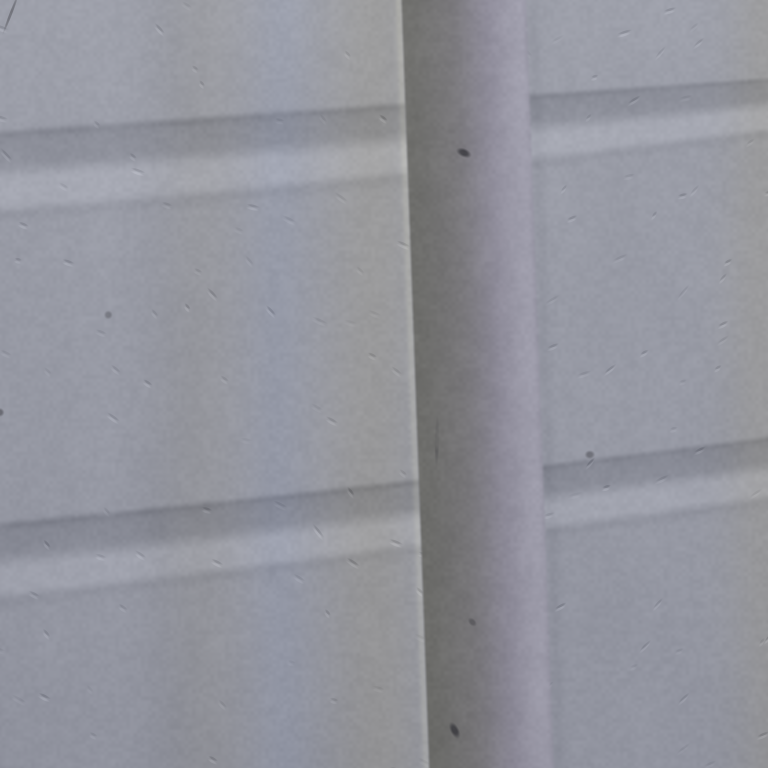
Reproduce this texture procedurally as a Shadertoy shader.

```glsl
// Painted siding with two slanted grooves, crossed by a round vertical pipe.
// Curved lines bound each groove; smooth ramps shade the groove and the pipe,
// while noise, cell-scattered dents and a few specks weather the paint.

float hash(vec2 p) {
    p = fract(p * vec2(0.1031, 0.1137));
    p += dot(p, p.yx + 33.33);
    return fract((p.x + p.y) * p.x * 17.3);
}

float noise(vec2 p) {
    vec2 i = floor(p), f = fract(p);
    f = f * f * (3.0 - 2.0 * f);
    return mix(mix(hash(i), hash(i + vec2(1, 0)), f.x),
               mix(hash(i + vec2(0, 1)), hash(i + vec2(1, 1)), f.x), f.y);
}

float fbm(vec2 p) {
    float sum = 0.0, amp = 0.5;
    for (int i = 0; i < 4; i++) {
        sum += amp * noise(p);
        p = p * 2.03 + 17.1;
        amp *= 0.5;
    }
    return sum;
}

float band(float x, float center, float width) {
    float d = (x - center) / width;
    return exp(-d * d);
}

// Soft ellipse with its long axis turned by the given angle.
float speck(vec2 p, vec2 center, vec2 radius, float angle) {
    float c = cos(angle), s = sin(angle);
    vec2 d = mat2(c, -s, s, c) * (p - center);
    return 1.0 - smoothstep(0.4, 1.3, length(d / radius));
}

// Height of a gently bending line: offset, slope and curvature.
float bentLine(float x, vec3 k) {
    return k.x + x * (k.y + x * k.z);
}

// Short slanted chips, each a dark stroke with a lit lower lip.
float dents(vec2 p, float scale, float density) {
    vec2 cell = floor(p * scale);
    float sum = 0.0;
    for (int j = -1; j <= 1; j++)
    for (int i = -1; i <= 1; i++) {
        vec2 id = cell + vec2(i, j);
        float pick = hash(id + 7.7);
        vec2 c = (id + vec2(hash(id + 31.0), hash(id + 57.0))) / scale;
        float angle = mix(-0.9, -0.2, hash(id + 83.0));
        angle *= p.x > 0.7 ? -1.0 : 1.0;
        vec2 r = vec2(mix(0.004, 0.010, hash(id + 5.0)), 0.0018);
        float mark = speck(p, c, r, angle) - 0.7 * speck(p, c - vec2(0.001, 0.004), r, angle);
        sum += mark * step(pick, density) * (0.4 + hash(id + 11.0));
    }
    return sum;
}

vec3 wallColor(vec2 p) {
    vec3 col = mix(vec3(0.565, 0.575, 0.62), vec3(0.615, 0.625, 0.665), p.y);
    float wobble = 0.02 * (noise(p * vec2(6, 3)) - 0.5);
    float x = p.x + wobble;
    float stain = 0.45 * band(x, 0.27, 0.06) + band(x, 0.49, 0.065) + 0.9 * band(x, 1.0, 0.05);
    col += stain * vec3(0.005, -0.005, -0.042);
    col += band(x, 0.37, 0.035) * vec3(-0.004, 0.003, 0.016);
    col -= 0.015 * band(x, 0.23, 0.05);
    return col + 0.03 * (fbm(p * vec2(14, 5)) - 0.47);
}

// Shaded upper slope, bright lower slope and a thin shadow at the upper lip.
vec3 groove(vec3 col, vec2 p, vec3 upper, vec3 lower) {
    float top = bentLine(p.x, upper), bottom = bentLine(p.x, lower);
    float t = (top - p.y) / (top - bottom);
    float inside = smoothstep(-0.05, 0.07, t) * (1.0 - smoothstep(0.90, 1.07, t));
    float lit = smoothstep(0.38, 0.68, t);
    float tone = mix(-0.065 + 0.04 * t, 0.045, lit);
    float lip = band(t, 0.04, 0.06) * (0.3 + 0.9 * noise(p * vec2(30, 4)));
    return col + inside * tone - 0.035 * lip - 0.02 * band(t, 1.09, 0.08);
}

vec3 pipeColor(vec2 p, float t) {
    vec3 col = mix(vec3(0.425, 0.425, 0.415), vec3(0.465, 0.46, 0.47), smoothstep(0.0, 0.42, t));
    col = mix(col, vec3(0.545, 0.535, 0.59), smoothstep(0.32, 0.74, t));
    col = mix(col, vec3(0.615, 0.61, 0.665), smoothstep(0.62, 0.94, t));
    col -= 0.04 * smoothstep(0.95, 1.02, t);
    return col + 0.025 * (p.y - 0.4) + 0.035 * (fbm(p * vec2(40, 28)) - 0.47);
}

void mainImage(out vec4 fragColor, in vec2 fragCoord) {
    vec2 p = fragCoord / iResolution.xy;

    // Siding and its grooves
    vec3 col = wallColor(p);
    col = groove(col, p, vec3(0.829, 0.069, 0.0), vec3(0.727, 0.077, 0.027));
    col = groove(col, p, vec3(0.319, 0.094, 0.018), vec3(0.223, 0.116, 0.014));
    col -= 0.055 * dents(p, 19.0, 0.38);

    // Pipe with a pale rim of light on the siding beside it
    float left = mix(0.559, 0.523, p.y), right = mix(0.721, 0.685, p.y);
    float t = (p.x - left) / (right - left);
    col += band(p.x, left - 0.004, 0.005) * vec3(0.06, 0.058, 0.035);
    col -= 0.025 * band(p.x, right + 0.008, 0.009);
    float mask = smoothstep(-0.0025, 0.0025, p.x - left) * smoothstep(-0.003, 0.003, right - p.x);
    col = mix(col, pipeColor(p, t), mask);

    // Dark specks and scratches
    float dirt = speck(p, vec2(0.604, 0.801), vec2(0.009, 0.005), -0.4);
    dirt += speck(p, vec2(0.592, 0.049), vec2(0.010, 0.005), -1.1);
    dirt += 0.5 * speck(p, vec2(0.569, 0.425), vec2(0.030, 0.003), 1.55) * noise(p * 90.0);
    dirt += 0.5 * speck(p, vec2(0.615, 0.190), vec2(0.006, 0.004), -0.8);
    dirt += 0.5 * speck(p, vec2(0.768, 0.408), vec2(0.006, 0.005), 0.0);
    dirt += 0.6 * speck(p, vec2(0.0, 0.463), vec2(0.005), 0.0);
    dirt += 0.4 * speck(p, vec2(0.141, 0.590), vec2(0.005), 0.0);
    dirt += 0.5 * speck(p, vec2(0.014, 0.982), vec2(0.024, 0.002), 1.2);
    col = mix(col, vec3(0.22, 0.22, 0.24), 0.8 * min(dirt, 1.0));

    // Fine paint grain
    col += 0.022 * (noise(p * 210.0) - 0.5) + 0.016 * (noise(p * vec2(90, 130)) - 0.5);
    fragColor = vec4(clamp(col, 0.0, 1.0), 1.0);
}
```
